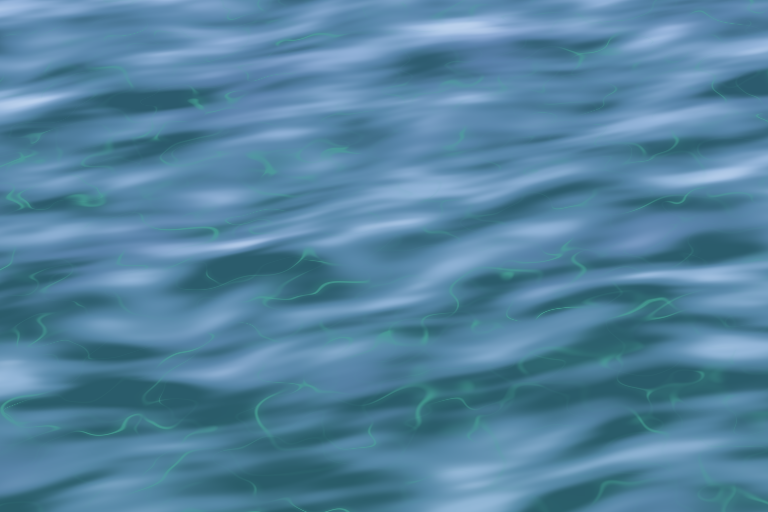
Give the GLSL for this texture, as a WebGL 2 fragment shader.

```glsl
#version 300 es
precision highp float;
// Calm sea surface seen at a slant: stretched, tilted gradient noise forms soft
// swells that blend from deep teal to reflected sky. Pale glints lie on the
// crests, and thin green caustic threads show through the darker troughs.

uniform vec2 u_resolution;
out vec4 fragColor;

// Palette
const vec3 DEEP   = vec3(0.175, 0.355, 0.435);
const vec3 WATER  = vec3(0.345, 0.525, 0.675);
const vec3 SKY    = vec3(0.580, 0.705, 0.860);
const vec3 GLINT  = vec3(0.760, 0.840, 0.940);
const vec3 VIOLET = vec3(0.370, 0.460, 0.690);
const vec3 THREAD = vec3(0.290, 0.680, 0.610);

// Swell shape, in units of canvas height
const vec2  SWELL_FREQ  = vec2(2.7, 11.0);
const float TILT        = 0.17;
const float PERSPECTIVE = 0.38;
const float CONTRAST    = 1.2;
const float BRIGHTNESS  = 0.46;
const float TOP_LIGHT   = 0.24;

// Caustic threads
const vec2  THREAD_FREQ     = vec2(4.2, 8.0);
const float THREAD_WIDTH    = 0.055;
const float THREAD_STRENGTH = 0.55;

vec2 hash2(vec2 cell) {
    vec3 h = fract(cell.xyx * vec3(0.1031, 0.1030, 0.0973));
    h += dot(h, h.yzx + 33.33);
    return fract((h.xx + h.yz) * h.zy) * 2.0 - 1.0;
}

// Gradient noise, roughly -1 to 1
float noise(vec2 p) {
    vec2 i = floor(p), f = p - i;
    vec2 u = f * f * f * (f * (f * 6.0 - 15.0) + 10.0);
    vec2 e = vec2(1.0, 0.0);
    float low  = mix(dot(hash2(i), f), dot(hash2(i + e), f - e), u.x);
    float high = mix(dot(hash2(i + e.yx), f - e.yx),
                     dot(hash2(i + 1.0), f - 1.0), u.x);
    return 1.5 * mix(low, high, u.y);
}

// Swells get smaller and denser toward the top
vec2 toSurface(vec2 p) {
    float x = (p.x - 0.75) * (1.0 + PERSPECTIVE * p.y);
    return vec2(x, p.y + PERSPECTIVE * p.y * p.y - TILT * x);
}

float swell(vec2 s) {
    vec2 q = s * SWELL_FREQ + 40.0;
    q.y += 0.55 * noise(q * vec2(0.8, 0.45) + 7.3);
    float h = 0.62 * noise(q);
    h += 0.34 * noise(q * vec2(1.7, 1.9) + 19.1);
    h += 0.13 * noise(q * vec2(2.9, 3.7) + 51.7);
    h += 0.30 * noise(q * vec2(0.5, 0.33) + 83.4);
    return h;
}

// Broken bright lines along the zero contours of warped noise
float threads(vec2 s) {
    float sum = 0.0;
    for (int k = 0; k < 2; k++) {
        float layer = float(k);
        vec2 q = s * THREAD_FREQ * (1.0 + 0.5 * layer) + 60.0 + 31.7 * layer;
        q += 0.5 * vec2(noise(q * 1.6 + 3.1), noise(q * 1.6 + 28.9));
        float d = abs(noise(q));
        float patchy = smoothstep(-0.05, 0.6, noise(q * 1.1 + 14.6));
        float core = 1.0 - smoothstep(0.0, THREAD_WIDTH, d);
        float halo = 1.0 - smoothstep(0.0, 5.0 * THREAD_WIDTH, d);
        sum += core * (0.10 + 0.9 * patchy) + 0.35 * halo * patchy;
    }
    return min(sum, 1.2);
}

void main() {
    vec2 p = gl_FragCoord.xy / u_resolution.y;
    vec2 s = toSurface(p);

    // Water tone from trough to crest
    float tone = BRIGHTNESS + CONTRAST * swell(s) + TOP_LIGHT * (p.y - 0.5);
    vec3 color = mix(DEEP, WATER, smoothstep(0.0, 0.55, tone));
    color = mix(color, SKY, smoothstep(0.45, 1.05, tone));

    // Broad violet reflections, and greener water near the bottom
    float violet = smoothstep(0.0, 0.6, noise(s * vec2(2.0, 4.5) + 97.2));
    color = mix(color, VIOLET, 0.28 * violet * smoothstep(0.1, 0.5, tone));
    color += vec3(-0.012, 0.008, -0.022) * (1.0 - p.y);

    // Caustics fade where the sky reflection is strong
    float clarity = 1.0 - 0.85 * smoothstep(0.2, 0.85, tone);
    color = mix(color, THREAD, THREAD_STRENGTH * clarity * threads(s));

    // Glints on the highest crests
    float streak = noise(s * SWELL_FREQ * vec2(1.6, 2.6) + 130.0);
    color = mix(color, GLINT, 0.8 * smoothstep(0.9, 1.4, tone + 0.35 * streak));

    fragColor = vec4(color, 1.0);
}
```
